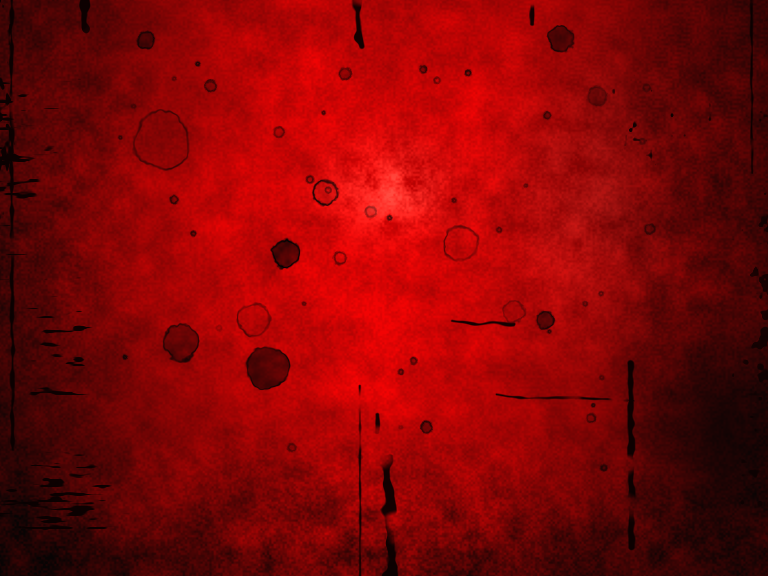
Give the GLSL for this texture, as a WebGL 2 fragment shader.

```glsl
#version 300 es
precision highp float;
uniform vec2 u_resolution;
out vec4 fragColor;

float hash(vec2 p) {
  return fract(sin(dot(p, vec2(127.1, 311.7))) * 43758.5);
}

float noise(vec2 p) {
  vec2 cell = floor(p), f = fract(p);
  f = f * f * (3.0 - 2.0 * f);
  float low = mix(hash(cell), hash(cell + vec2(1, 0)), f.x);
  float high = mix(hash(cell + vec2(0, 1)), hash(cell + vec2(1, 1)), f.x);
  return mix(low, high, f.y);
}

float fbm(vec2 p) {
  float sum = 0.0, amp = 0.5;
  for (int i = 0; i < 5; i++) {
    sum += amp * noise(p);
    p = mat2(1.6, 1.2, -1.2, 1.6) * p + 7.3;
    amp *= 0.5;
  }
  return sum;
}

// Uneven round drop: a soft fill with a darker dried rim
float stain(vec2 p, vec2 center, float radius, float fill, float rim, float px) {
  vec2 q = (p - center) / radius;
  float wobble = (noise(q * 2.0 + center * 40.0) - 0.5) * 0.25
               + (noise(q * 6.0 + center * 90.0) - 0.5) * 0.1;
  float d = (length(q) - 1.0 + wobble) * radius;
  float inside = 1.0 - smoothstep(-px, px, d);
  float edge = 1.0 - smoothstep(0.0, 0.0022 + px, abs(d + 0.001));
  float patchy = 0.45 + 0.8 * noise(p * 45.0 + center * 20.0);
  return clamp(inside * fill * (0.75 + 0.4 * noise(p * 90.0)) + edge * rim * patchy, 0.0, 1.0);
}

// Ragged line between two points, broken up by noise
float crack(vec2 p, vec2 a, vec2 b, float width, float wander, float px) {
  vec2 warp = vec2(noise(p * 35.0), noise(p * 35.0 + 19.0)) - 0.5;
  vec2 q = p + warp * wander - a, ab = b - a;
  float t = clamp(dot(q, ab) / dot(ab, ab), 0.0, 1.0);
  float d = length(q - ab * t);
  float w = width * (0.35 + 1.1 * noise(p * 70.0 + a * 30.0));
  return (1.0 - smoothstep(w - px, w + px, d)) * smoothstep(0.12, 0.4, noise(p * 28.0 + b * 50.0));
}

// Stretched flecks, present where the mask is strong
float flecks(vec2 p, vec2 scale, float mask) {
  float n = 0.6 * noise(p * scale) + 0.4 * noise(p * scale * 2.3 + 5.0);
  return smoothstep(0.0, 0.1, n - 1.0 + 0.48 * mask) * step(0.01, mask);
}

// Broad light, falling off faster toward the sides than the top
float vignette(vec2 uv) {
  vec2 q = uv - vec2(0.49, 0.62);
  float d = length(q * vec2(1.75, q.y < 0.0 ? 1.1 : 0.9));
  return mix(0.84, 0.13, smoothstep(0.1, 1.13, d));
}

float blob(vec2 p, vec2 center, vec2 size) {
  vec2 q = (p - center) / size;
  return exp(-dot(q, q));
}

void main() {
  vec2 uv = gl_FragCoord.xy / u_resolution;
  float aspect = u_resolution.x / u_resolution.y;
  vec2 p = vec2(uv.x * 1.3333, uv.y);
  float px = 1.0 / min(u_resolution.y, u_resolution.x / aspect);

  // Mottled base and grain
  float light = vignette(uv);
  float side = smoothstep(0.25, 0.55, abs(uv.x - 0.49)) + smoothstep(0.3, 0.0, uv.y);
  float cloud = fbm(p * 6.0) - 0.48, mottle = fbm(p * 28.0 + 3.0) - 0.48;
  float grain = noise(p * 260.0) - 0.5;
  light *= 1.0 + cloud * (0.35 + 0.5 * side) + mottle * (0.4 + 0.7 * side) + grain * (0.16 + 0.35 * side);
  light *= 1.0 - 0.6 * blob(p, vec2(1.25, 0.25), vec2(0.08, 0.13));

  // Main drops, then rings
  float dark = stain(p, vec2(0.497, 0.559), 0.025, 0.62, 0.4, px);
  dark = max(dark, stain(p, vec2(0.465, 0.361), 0.038, 0.6, 0.3, px));
  dark = max(dark, stain(p, vec2(0.314, 0.405), 0.031, 0.38, 0.45, px));
  dark = max(dark, stain(p, vec2(0.946, 0.444), 0.016, 0.5, 0.4, px));
  dark = max(dark, stain(p, vec2(0.974, 0.932), 0.023, 0.5, 0.4, px));
  dark = max(dark, stain(p, vec2(0.253, 0.930), 0.016, 0.5, 0.3, px));
  dark = max(dark, stain(p, vec2(1.036, 0.832), 0.017, 0.25, 0.2, px));
  dark = max(dark, stain(p, vec2(0.281, 0.755), 0.050, 0.10, 0.45, px));
  dark = max(dark, stain(p, vec2(0.564, 0.665), 0.021, 0.12, 0.65, px));
  dark = max(dark, stain(p, vec2(0.441, 0.444), 0.028, 0.10, 0.45, px));
  dark = max(dark, stain(p, vec2(0.800, 0.576), 0.031, 0.04, 0.4, px));
  dark = max(dark, stain(p, vec2(0.590, 0.552), 0.011, 0.08, 0.5, px));
  dark = max(dark, stain(p, vec2(0.892, 0.458), 0.019, 0.05, 0.4, px));

  // Scattered droplets
  for (int i = 0; i < 40; i++) {
    float k = float(i);
    vec2 c = vec2(0.18 + 0.95 * hash(vec2(k, 1.7)), 0.13 + 0.82 * hash(vec2(k, 5.3)));
    float r = mix(0.003, 0.011, pow(hash(vec2(k, 9.1)), 2.0));
    dark = max(dark, stain(p, c, r, 0.4 * hash(vec2(k, 3.9)), 0.45, px));
  }

  // Long scratches
  float ink = crack(p, vec2(0.625, 0.0), vec2(0.625, 0.33), 0.0016, 0.001, px);
  ink = max(ink, crack(p, vec2(0.676, 0.0), vec2(0.674, 0.205), 0.008, 0.022, px));
  ink = max(ink, crack(p, vec2(1.096, 0.05), vec2(1.095, 0.37), 0.005, 0.003, px));
  ink = max(ink, crack(p, vec2(0.624, 0.92), vec2(0.622, 1.0), 0.007, 0.012, px));
  ink = max(ink, crack(p, vec2(0.148, 0.955), vec2(0.148, 1.0), 0.008, 0.006, px));
  ink = max(ink, crack(p, vec2(0.926, 0.96), vec2(0.926, 1.0), 0.005, 0.006, px));
  ink = max(ink, crack(p, vec2(0.022, 0.22), vec2(0.020, 1.0), 0.003, 0.004, px));
  ink = max(ink, crack(p, vec2(1.306, 0.7), vec2(1.304, 1.0), 0.002, 0.003, px));
  ink = max(ink, crack(p, vec2(0.86, 0.315), vec2(1.10, 0.302), 0.0018, 0.008, px));
  ink = max(ink, crack(p, vec2(0.785, 0.440), vec2(0.89, 0.437), 0.0022, 0.010, px));
  ink = max(ink, crack(p, vec2(0.652, 0.25), vec2(0.652, 0.28), 0.004, 0.010, px));

  // Worn borders
  float leftWear = blob(p, vec2(0.0, 0.76), vec2(0.11, 0.16)) + blob(p, vec2(0.1, 0.13), vec2(0.13, 0.08))
                 + 0.8 * blob(p, vec2(0.1, 0.39), vec2(0.08, 0.14));
  ink = max(ink, flecks(p, vec2(22.0, 120.0), leftWear));
  ink = max(ink, flecks(p, vec2(70.0, 40.0), blob(p, vec2(0.0, 0.8), vec2(0.03, 0.25))));
  ink = max(ink, flecks(p, vec2(60.0, 50.0), 0.65 * blob(p, vec2(1.14, 0.78), vec2(0.12, 0.12))));
  ink = max(ink, 0.8 * flecks(p, vec2(55.0), blob(p, vec2(1.34, 0.4), vec2(0.06, 0.5))));

  // Red pigment with a pale worn glow
  light = clamp(light, 0.03, 0.95) * (1.0 - dark);
  float glow = blob(p, vec2(0.68, 0.67), vec2(0.09, 0.07)) + 0.25 * blob(p, vec2(1.0, 0.65), vec2(0.12, 0.2));
  float pale = glow * clamp(0.14 + 0.5 * mottle + 0.14 * grain, 0.0, 0.3) * (1.0 - dark);
  vec3 color = vec3(light, 0.015, 0.015) + pale * vec3(0.5, 0.95, 0.8);
  fragColor = vec4(mix(color, vec3(0.03, 0.005, 0.005), ink * 0.93), 1.0);
}
```
